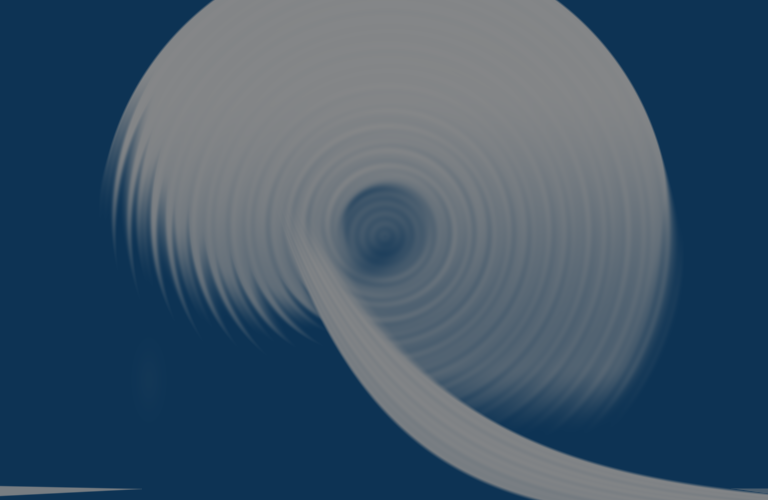
Give the GLSL for this background, as a Shadertoy shader.

```glsl
// A pale grey rippled disc curling into a blue vortex, with a sweeping stem on navy.

// Soft-edged step centred on zero
float soft(float d, float width) {
    return smoothstep(-width, width, d);
}

// Concentric layered ripples, wound slightly into a spiral
float ripples(float r, float angle) {
    return 0.50 * sin(235.0 * r + 2.0 * angle)
         + 0.30 * sin(149.0 * r - angle + 1.3)
         + 0.20 * sin(397.0 * r + 3.0 * angle);
}

// Thin horizontal sliver that opens away from its tip
float sliver(vec2 fromTip, float rise, float drop, float aa) {
    float upper = soft(rise * fromTip.x - fromTip.y, aa);
    float lower = soft(fromTip.y + drop * fromTip.x, aa);
    return upper * lower * step(0.0, fromTip.x);
}

void mainImage(out vec4 fragColor, in vec2 fragCoord) {
    vec2 p = (fragCoord - 0.5 * iResolution.xy) / iResolution.y;
    float aa = 1.0 / iResolution.y;
    vec2 q = p - vec2(0.002, 0.042);
    float r = length(q);
    float angle = atan(-q.y, -q.x); // zero at the left, growing downwards
    float wave = ripples(r, angle);

    // Two exponential curves bound the stem
    float low = -0.60 + 0.235 * exp(-4.6 * q.x);
    float high = -0.56 + 0.35 * exp(-3.2 * q.x);
    float lowDist = (q.y - low) / length(vec2(1.0, 4.6 * (low + 0.60)));
    float highDist = (high - q.y) / length(vec2(1.0, 3.2 * (high + 0.56)));

    // Disc shading, brightest at the top
    float tone = mix(0.56, 0.98, smoothstep(-0.26, 0.30, q.y));
    tone += 0.07 * smoothstep(0.05, -0.35, q.x) * smoothstep(0.3, 0.0, q.y);
    float relief = 0.012 + 0.045 * smoothstep(0.22, -0.02, q.y)
                 + 0.035 * smoothstep(0.32, 0.14, r);
    tone += relief * wave;

    // Blue core: crisp at the upper left, diffuse at the lower right
    float spread = soft(dot(q, vec2(0.8, -0.6)), 0.10);
    float core = 1.0 - smoothstep(mix(0.078, 0.025, spread), mix(0.102, 0.145, spread), r);
    float bowl = 0.43 + 0.035 * sin(310.0 * length(q + vec2(0.0, 0.015)));
    bowl -= 0.16 * exp(-pow((r - 0.083) / 0.010, 2.0)) * smoothstep(-0.03, 0.06, q.y);
    tone = mix(tone, bowl, core);
    vec2 eye = q - vec2(-0.005, -0.052);
    eye = vec2(0.82 * eye.x + 0.57 * eye.y, 0.82 * eye.y - 0.57 * eye.x);
    tone *= 1.0 - 0.62 * exp(-dot(eye / vec2(0.065, 0.034), eye / vec2(0.065, 0.034)));

    // Left fringe ends in streaks, right side fades at its base
    float tip = 0.94 - 3.2 * (r - 0.26);
    float fringe = 1.0 - smoothstep(tip - 0.52, tip + 0.02, angle - 0.17 * wave);
    float base = smoothstep(-0.415, -0.27, q.y + 0.006 * wave);
    float body = mix(fringe, base, soft(lowDist, 0.004));
    float rim = mix(0.003, 0.045, smoothstep(0.16, -0.18, q.y));
    body *= soft(0.572 - r + 0.15 * rim * wave, rim);
    tone *= body;

    // Stem with lengthwise strands
    float across = (q.y - low) / max(high - low, 0.01);
    float strands = 0.02 * sin(23.0 * across) + 0.018 * sin(47.0 * across + 2.0 * q.x);
    float stemTone = 0.87 + 0.07 * smoothstep(0.0, 0.5, across) + strands;
    float stemSoft = mix(0.004, 0.022, smoothstep(-0.40, -0.08, q.y));
    float stem = soft(lowDist, 0.003 + aa) * soft(highDist, stemSoft);
    stem *= smoothstep(0.08, -0.09, q.y);
    tone = mix(tone, stemTone, stem);

    // Slivers along the bottom and a faint glow at the left
    float leftSliver = sliver(vec2(-0.485 - p.x, p.y + 0.478), 0.021, 0.05, aa);
    float rightSliver = sliver(vec2(p.x - 0.695, p.y + 0.477), 0.0, 0.15, aa);
    tone = max(tone, 0.88 * leftSliver);
    tone = max(tone, 0.50 * rightSliver);
    vec2 glow = (p - vec2(-0.47, -0.26)) / vec2(0.025, 0.06);
    tone += 0.045 * exp(-dot(glow, glow));

    vec3 navy = vec3(0.05, 0.20, 0.33);
    vec3 paleGrey = vec3(0.525, 0.53, 0.535);
    fragColor = vec4(mix(navy, paleGrey, clamp(tone, 0.0, 1.05)), 1.0);
}
```
